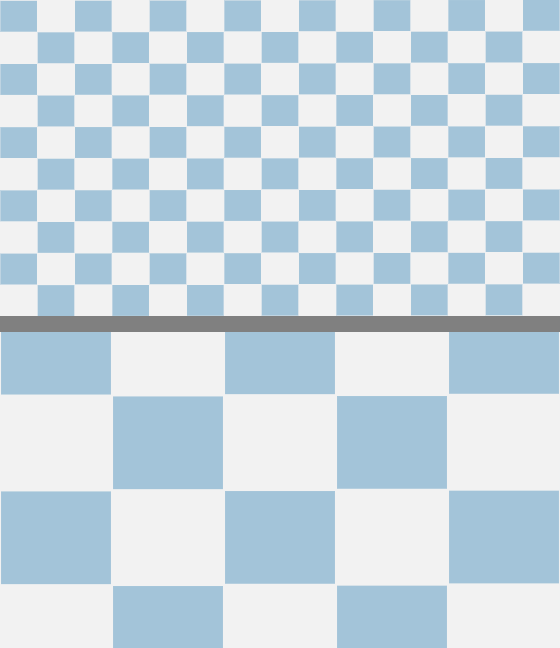
Top: the whole. Bottom: its middle third, enlarged.
A WebGL 2 fragment shader for this pattern:

```glsl
#version 300 es
precision highp float;
// A pale blue and off-white checkerboard, 15 columns by 10 rows.
// Each blue tile is a slightly inset box, leaving hairline seams at the corners,
// and the rows climb by a hair, column by column, towards the right.

uniform vec2 u_resolution;
out vec4 fragColor;

const vec2 GRID = vec2(15.0, 10.0);
const vec3 OFF_WHITE = vec3(0.949, 0.949, 0.949);
const vec3 PALE_BLUE = vec3(0.640, 0.770, 0.850);
const float INSET = 0.0011;        // gap around a tile, in canvas heights
const float COLUMN_RISE = 0.0002;  // lift per column, in canvas heights

// Signed distance to an axis-aligned box centred on the origin
float boxDistance(vec2 p, vec2 halfSize) {
    vec2 q = abs(p) - halfSize;
    return length(max(q, 0.0)) + min(max(q.x, q.y), 0.0);
}

// Smooth coverage of a shape, given the size of one pixel
float coverage(float dist, float pixel) {
    return clamp(0.5 - dist / pixel, 0.0, 1.0);
}

// 1.0 on cells that hold a blue tile, 0.0 on the others
float isBlue(vec2 cell) {
    return mod(cell.x + cell.y, 2.0);
}

// Blue amount at p, for a canvas of the given size
float checker(vec2 p, vec2 canvas, float pixel) {
    vec2 cellSize = canvas / GRID;

    // Lift each column as a whole, level at the middle one
    float column = clamp(floor(p.x / cellSize.x), 0.0, GRID.x - 1.0);
    p.y -= (column - 0.5 * (GRID.x - 1.0)) * COLUMN_RISE;

    // Outer rows are clamped so no extra row shows at the border
    float row = clamp(floor(p.y / cellSize.y), 0.0, GRID.y - 1.0);
    vec2 cell = vec2(column, row);
    vec2 local = p - (cell + 0.5) * cellSize;
    float tile = boxDistance(local, 0.5 * cellSize - INSET);
    return isBlue(cell) * coverage(tile, pixel);
}

void main() {
    float pixel = 1.0 / u_resolution.y;
    vec2 p = gl_FragCoord.xy * pixel;
    vec2 canvas = u_resolution * pixel;
    float blue = checker(p, canvas, pixel);
    fragColor = vec4(mix(OFF_WHITE, PALE_BLUE, blue), 1.0);
}
```
